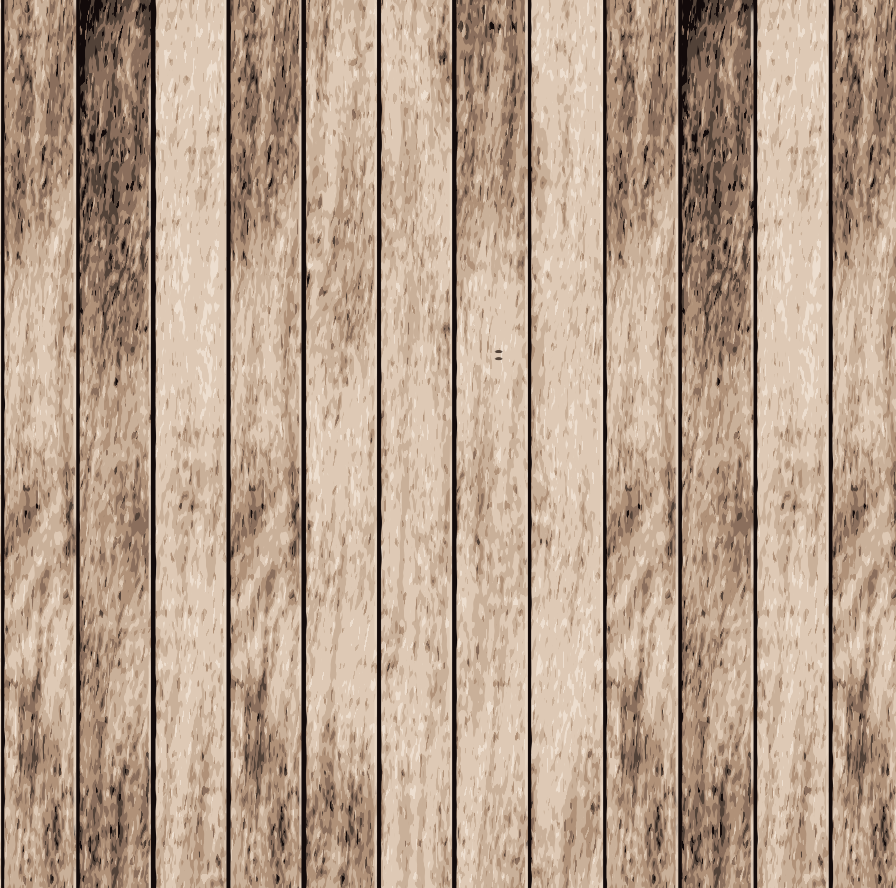
Write a Shadertoy shader that draws this texture.

```glsl
float hash(vec2 p) {
    return fract(sin(dot(p, vec2(127.1, 311.7))) * 43758.5);
}

float slope(vec2 cell, vec2 offset) {
    float angle = 6.2832 * hash(cell);
    return dot(vec2(cos(angle), sin(angle)), offset);
}

// Gradient noise, roughly -0.7 to 0.7
float noise(vec2 p) {
    vec2 i = floor(p), f = fract(p);
    vec2 u = f * f * f * (f * (f * 6.0 - 15.0) + 10.0);
    vec2 e = vec2(1.0, 0.0);
    return mix(mix(slope(i, f), slope(i + e, f - e), u.x),
               mix(slope(i + e.yx, f - e.yx), slope(i + 1.0, f - 1.0), u.x), u.y);
}

// Per board: overall darkness, extra at the top, extra at the bottom
const vec3 boardStain[8] = vec3[8](
    vec3(-0.2, 1.7, 0.5), vec3(0.55, 2.6, 0.4), vec3(-1.1, -0.1, 0.8), vec3(-0.1, 1.8, 0.5),
    vec3(-0.5, 0.7, 1.5), vec3(-0.7, 0.4, 0.2), vec3(-0.7, 2.0, 0.6), vec3(-0.8, 0.0, 0.5));

// Darkness of the wood; 0 is the middle tone
float woodShade(vec2 b, float kind) {
    vec3 stain = boardStain[int(kind)];
    float seed = kind == 3.0 ? 0.0 : kind * 17.0;
    float lean = 0.3 + 0.8 * hash(vec2(seed, 4.0));
    vec2 g = vec2(b.x - lean * b.y + 0.2 * noise(vec2(b.x + seed, b.y * 4.0)) + seed, b.y);

    float shade = stain.x + stain.y * pow(max(b.y * 2.0 - 1.0, 0.0), 1.4)
                + stain.z * smoothstep(0.3, 0.05, b.y);

    // Broad stains and long veins
    shade += 2.0 * noise(vec2(b.x * 0.9 + seed, b.y * 5.5 + 0.3));
    shade += 1.8 * noise(g * vec2(5.0, 3.0));
    shade += 1.1 * noise(g * vec2(10.0, 8.0) + 17.0);

    // Sweeping arched grain low on some boards
    float arch = b.y - 0.13 * b.x + 0.09 * sin(b.x * 3.0) * smoothstep(0.35, 0.15, b.y);
    float archZone = smoothstep(0.03, 0.15, b.y) * smoothstep(0.58, 0.4, b.y);
    shade += (seed == 0.0 ? 2.4 : 0.2) * archZone * noise(vec2(arch * 28.0, b.x * 1.2 + seed));

    // Calm the palest and darkest areas
    shade = max(shade, -0.9 + 0.5 * (shade + 0.9));
    shade = min(shade, 1.5 + 0.7 * (shade - 1.5));

    // Short flecks at two sizes, gathered in patches
    float patches = 1.0 + 1.2 * noise(g * vec2(3.0, 9.0) + 43.0);
    shade += 1.25 * patches * noise(g * vec2(13.0, 42.0) + 7.0);
    shade += 1.35 * patches * noise(g * vec2(25.0, 85.0) + 31.0);

    // Sparse dark and pale slivers
    float dark = smoothstep(0.34, 0.42, noise(g * vec2(19.0, 50.0) + 53.0));
    float pale = smoothstep(0.36, 0.44, noise(g * vec2(20.0, 42.0) + 91.0));
    return shade + 1.3 * dark - 1.3 * pale;
}

void mainImage(out vec4 fragColor, in vec2 fragCoord) {
    vec2 p = fragCoord / iResolution.xy;
    float x = (p.x - 0.003) / 0.084;
    float id = floor(x);
    float kind = mod(id, 8.0);
    vec2 b = vec2(fract(x), p.y);
    float pixel = 1.0 / (0.084 * iResolution.x);

    float shade = woodShade(b, kind) - 0.02;
    float soft = clamp(fwidth(shade) * 0.5, 0.03, 0.25);
    shade += 0.6 * smoothstep(0.12, 0.02, b.x);

    // Flat bands of tone, light to dark
    vec3 color = vec3(0.93, 0.87, 0.81);
    color = mix(color, vec3(0.87, 0.79, 0.71), smoothstep(-soft, soft, shade + 1.75));
    color = mix(color, vec3(0.79, 0.69, 0.60), smoothstep(-soft, soft, shade + 0.4));
    color = mix(color, vec3(0.69, 0.57, 0.47), smoothstep(-soft, soft, shade - 0.55));
    color = mix(color, vec3(0.54, 0.43, 0.36), smoothstep(-soft, soft, shade - 1.35));
    color = mix(color, vec3(0.32, 0.26, 0.22), smoothstep(-soft, soft, shade - 2.1));
    color = mix(color, vec3(0.07, 0.04, 0.04), smoothstep(-soft, soft, shade - 2.9));

    // Paired nick on one board
    vec2 nick = (b - vec2(0.59, 0.6)) * vec2(0.084, 1.0);
    nick.y = abs(nick.y) - 0.004;
    float nickEdge = length(nick / vec2(0.004, 0.0017));
    color = mix(color, vec3(0.32, 0.26, 0.22), id == 6.0 ? smoothstep(1.3, 0.7, nickEdge) : 0.0);

    // Pale worn rim on the right edge
    float rim = smoothstep(0.93, 0.95, b.x) * smoothstep(-0.3, 0.0, noise(vec2(id * 9.3, p.y * 14.0)));
    color = mix(color, vec3(0.92, 0.85, 0.78), 0.8 * rim);

    // Dark gaps, nearly straight, ragged only on their right side
    float joint = floor(x + 0.5);
    float halfGap = 0.02 + 0.011 * hash(vec2(joint, 2.0));
    halfGap += step(joint, x) * 0.022 * max(noise(vec2(joint * 5.3, p.y * 45.0)), 0.0);
    float gap = smoothstep(pixel, -pixel, (abs(x - joint) - halfGap) * 1.5);
    color = mix(color, vec3(0.07, 0.04, 0.04), gap);

    fragColor = vec4(color, 1.0);
}
```
